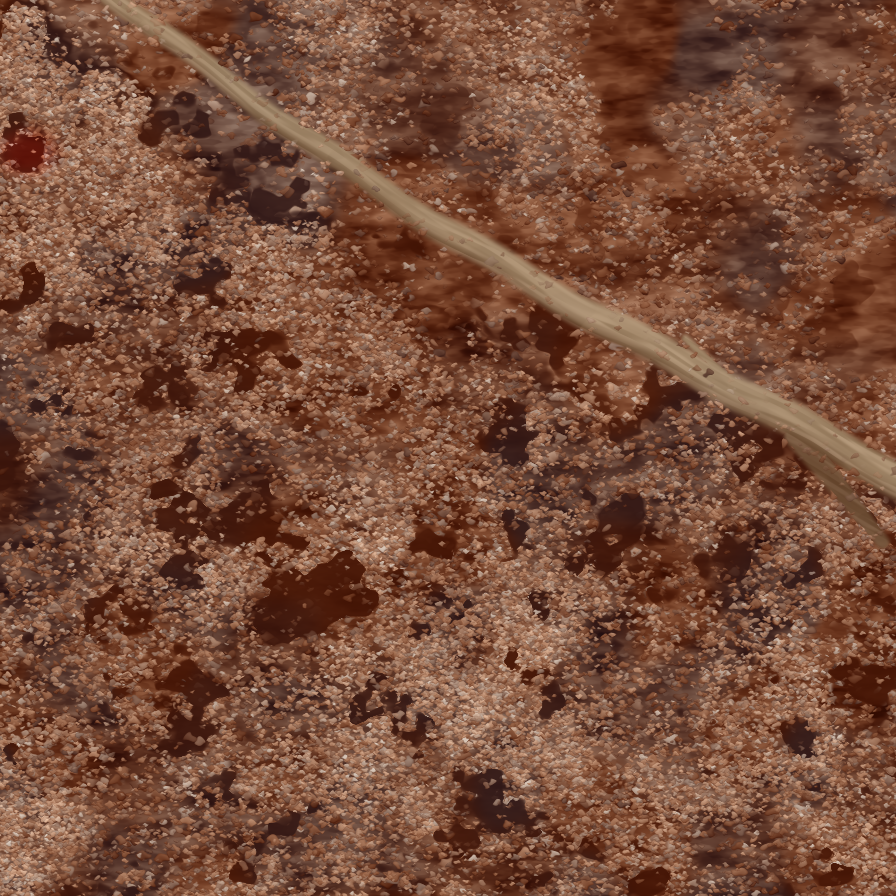
Write a Shadertoy shader that draws this texture.

```glsl
// Crumbly brown soil with dark hollows, crossed by a pale diagonal root.

const vec3 DARK_EARTH = vec3(0.16, 0.05, 0.02);
const vec3 PALE_EARTH = vec3(0.80, 0.68, 0.58);
const vec3 TONE_CURVE = vec3(1.0, 1.22, 1.42);
const vec3 ROOT_COLOR = vec3(0.66, 0.56, 0.44);
const vec3 ROOT_SHADE = vec3(0.45, 0.33, 0.23);
const vec3 RUST_TINT = vec3(0.06, -0.01, -0.03);
const vec3 GREY_TINT = vec3(-0.05, 0.01, 0.07);
const float GRAIN_COVER = 0.64;    // grain density below the root
const float SPARSE_COVER = 0.40;   // grain density above the root
const float EDGE_SOFTNESS = 0.0011;
const float DITCH_WIDTH = 0.082;
const float PI = 3.14159;

vec3 hash3(vec2 p) {
    vec3 q = fract(p.xyx * vec3(0.1031, 0.1030, 0.0973));
    q += dot(q, q.yxz + 33.33);
    return fract((q.xxy + q.yzz) * q.zyx);
}

// Cellular noise whose cell values blend smoothly into each other
float softCells(vec2 p) {
    vec2 id = floor(p);
    float sum = 0.0, total = 0.0;
    for (int j = -1; j <= 1; j++)
    for (int i = -1; i <= 1; i++) {
        vec2 cell = id + vec2(i, j);
        vec3 h = hash3(cell);
        vec2 d = p - cell - h.xy;
        float weight = exp(-6.0 * dot(d, d));
        sum += weight * h.z;
        total += weight;
    }
    return sum / total;
}

float layeredCells(vec2 p) {
    return 0.5 * softCells(p) + 0.3 * softCells(p * 2.1 + 17.0)
         + 0.2 * softCells(p * 4.3 + 41.0);
}

vec3 earth(float tone) {
    return mix(DARK_EARTH, PALE_EARTH, pow(vec3(clamp(tone, 0.0, 1.15)), TONE_CURVE));
}

// Paints one layer of flattened grains, lit from above
vec3 paintGrains(vec3 col, vec2 uv, float scale, float cover, float lift) {
    vec2 p = uv * scale * vec2(1.0, 1.35) + scale;
    p += 0.16 * sin(p.yx * 4.7 + 2.0 * sin(p * 1.9));
    vec2 id = floor(p);
    float soft = EDGE_SOFTNESS * scale;
    for (int j = -1; j <= 1; j++)
    for (int i = -1; i <= 1; i++) {
        vec2 cell = id + vec2(i, j);
        vec3 place = hash3(cell);
        vec3 look = hash3(cell + 157.0);
        vec2 d = p - cell - place.xy;
        float radius = mix(0.28, 0.62, look.x);
        float dist = length(d) - radius;
        float mask = smoothstep(soft, -soft, dist) * smoothstep(-0.06, 0.06, cover - place.z);
        float tone = mix(0.42, 0.84, look.y) + lift + 0.14 * d.y / radius;
        tone -= 0.14 * smoothstep(-0.25, 0.05, dist);
        tone += 0.18 * step(0.94, look.z);
        vec3 tint = mix(RUST_TINT, GREY_TINT, look.z * look.z);
        col = mix(col, earth(tone) + 0.7 * tint, 0.92 * mask);
    }
    return col;
}

// Height of the root above the lower edge
float rootLine(float x) {
    return 1.0 - 0.636 * (x - 0.13) - 0.024 * sin(PI * (x - 0.13) / 0.67)
         + 0.003 * sin(x * 37.0);
}

float twig(vec2 p, vec2 a, vec2 b, float width) {
    vec2 ab = b - a;
    float t = clamp(dot(p - a, ab) / dot(ab, ab), 0.0, 1.0);
    return smoothstep(0.004, -0.004, length(p - a - ab * t) - width * (1.0 - 0.5 * t));
}

void mainImage(out vec4 fragColor, in vec2 fragCoord) {
    vec2 uv = fragCoord / iResolution.xy;

    // Broad structure: clods, hollows, streaks
    float clods = layeredCells(uv * 9.0 + 3.0);
    float pits = layeredCells(uv * vec2(17.0, 20.0) + 60.0);
    float streaks = layeredCells(uv * vec2(22.0, 60.0) + 90.0);
    float hue = softCells(uv * 11.0 + 25.0);
    float side = (uv.y - rootLine(uv.x)) * 0.84;
    float above = smoothstep(-0.01, 0.02, side);
    float hollow = smoothstep(0.41, 0.33, pits) * mix(1.0, 0.45, above);

    // Smooth ditch under the root, ending in a dark ragged lip
    float below = -side + 0.10 * (pits - 0.5);
    float fade = smoothstep(0.88, 0.60, uv.x);
    float ditch = smoothstep(0.0, 0.02, below) * smoothstep(0.012, -0.012, below - DITCH_WIDTH) * fade;
    float lipDist = (below - DITCH_WIDTH) / 0.014;
    float lip = exp(-lipDist * lipDist) * fade * smoothstep(0.38, 0.56, clods + 0.3 * (hue - 0.5));

    // Bare soil behind the grains
    float tone = mix(0.34, 0.43, max(above, ditch)) + 0.7 * (streaks - 0.5) + 0.4 * (clods - 0.5);
    tone = mix(tone, 0.09, max(0.85 * hollow, 0.9 * lip));
    vec3 col = earth(tone) + mix(RUST_TINT, GREY_TINT, smoothstep(0.25, 0.85, hue)) * 0.7;

    // Root with two side twigs and lengthwise fibres
    float halfWidth = mix(0.011, 0.019, uv.x);
    float root = smoothstep(0.005, -0.005, abs(side) - halfWidth);
    root = max(root, twig(uv, vec2(0.89, 0.515), vec2(0.985, 0.395), 0.015));
    root = max(root, twig(uv, vec2(0.84, 0.55), vec2(0.765, 0.622), 0.008));
    float fibre = softCells(vec2(uv.x * 22.0, side * 260.0));
    vec3 bark = mix(ROOT_SHADE, ROOT_COLOR, smoothstep(-1.3, 0.1, side / halfWidth));
    col = mix(col, bark + 0.14 * (fibre - 0.5), 0.93 * root);

    // Grains from coarse to fine
    float cover = mix(GRAIN_COVER, SPARSE_COVER, above) + 1.8 * (clods - 0.5);
    cover *= (1.0 - 0.88 * hollow) * (1.0 - 0.72 * ditch) * (1.0 - 0.8 * lip);
    cover = mix(cover, 0.03, root);
    float lift = 0.45 * (clods - 0.5) + 0.25 * (pits - 0.5) - 0.05 * above;
    col = paintGrains(col, uv, 78.0, cover * 0.85, lift - 0.05);
    col = paintGrains(col, uv, 118.0, cover * 0.85, lift);
    col = paintGrains(col, uv, 175.0, cover * 0.75, lift + 0.04);

    // Reddish patch at the left edge
    float patchDist = length((uv - vec2(0.03, 0.83)) * vec2(1.0, 1.3));
    col += vec3(0.10, -0.03, -0.02) * smoothstep(0.05, 0.01, patchDist);
    fragColor = vec4(clamp(col, 0.0, 1.0), 1.0);
}
```
